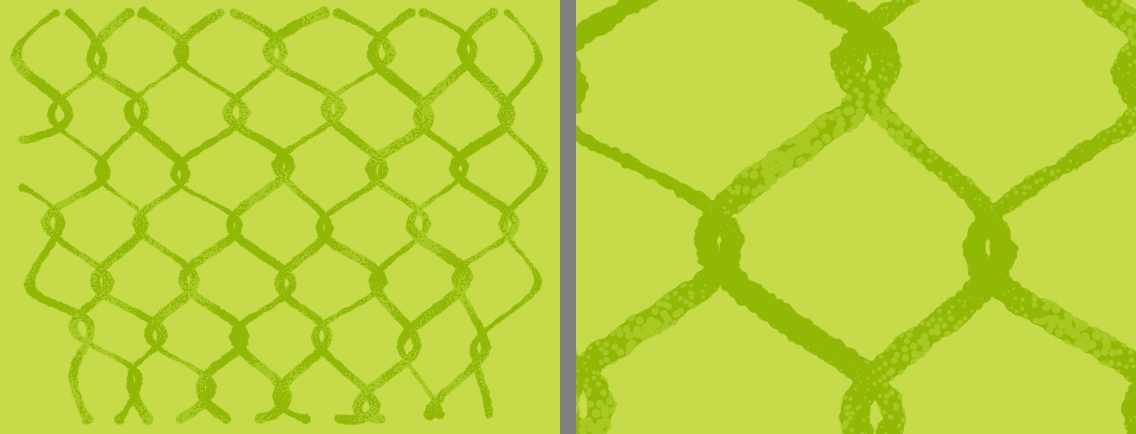
Left, the full canvas; right, a detail of the centre.
This pattern is drawn by a Shadertoy shader. Its source:

```glsl
// Hand-inked chain-link fence: twelve hooked zigzag wires with loose ends on a lime ground.

const float TAU = 6.2831853;

vec2 hash2(vec2 p) {
    vec3 q = fract(vec3(p.xyx) * vec3(0.1031, 0.1030, 0.0973));
    q += dot(q, q.yzx + 33.33);
    return fract((q.xx + q.yz) * q.zy);
}

// Distance to the nearest scattered point, wrapping at whole cell counts
float cellular(vec2 uv, vec2 cells) {
    vec2 p = uv * cells, base = floor(p);
    float nearest = 2.0;
    for (int j = -1; j <= 1; j++)
        for (int i = -1; i <= 1; i++) {
            vec2 cell = base + vec2(i, j);
            nearest = min(nearest, length(cell + hash2(mod(cell, cells)) - p));
        }
    return nearest;
}

// Uneven lattice of knots, drawn in toward the bottom
vec2 knot(float col, float row) {
    vec2 jitter = hash2(vec2(col + 3.0, row + 11.0)) - 0.5;
    float squeeze = 1.0 - 0.19 * smoothstep(4.3, 7.0, row);
    float x = 0.648 + (col - 6.0) * 0.1005 * squeeze - 0.025 * sin(col * TAU / 12.0);
    float y = 0.1305 * row - 0.003 + max(row - 5.0, 0.0) * 0.004 * (col - 6.0);
    vec2 k = vec2(x, y) + jitter * vec2(0.028, 0.026);
    return vec2(k.x, clamp(k.y, 0.03, 0.965));
}

// Where a wire passes a knot: xy is the point, z the vertical pull of its bend
vec3 hookPoint(float wire, float col, float row, float dir) {
    float side = 2.0 * (col - wire) - 1.0;
    bool loose = row < 0.5 || row > 7.5;
    bool snapped = col < 0.5 && row == 3.0;
    float reach = mix(0.009, 0.021, hash2(vec2(col, row + 40.0)).x);
    if (col < 0.5 || col > 11.5) reach = 0.0;
    if (loose) reach = row < 0.5 ? -0.016 : -0.038;
    vec2 p = knot(col, row) + vec2(side * reach, snapped ? dir * 0.055 : 0.0);
    return vec3(p, loose || snapped ? 0.0 : dir * 0.042);
}

float hookWidth(float wire, float row) {
    return 0.008 + 0.006 * hash2(vec2(wire + 60.0, row)).y;
}

// Signed distance to a tapering strand that leaves both hooks vertically
float strand(vec2 p, vec3 a, vec3 b, float startWidth, float midWidth, float endWidth) {
    vec2 c1 = a.xy + vec2(0.0, a.z), c2 = b.xy + vec2(0.0, b.z);
    vec2 prev = a.xy;
    float d = 1.0;
    for (int i = 1; i <= 10; i++) {
        float t = float(i) / 10.0, s = 1.0 - t;
        vec2 next = s * s * s * a.xy + 3.0 * s * s * t * c1 + 3.0 * s * t * t * c2 + t * t * t * b.xy;
        vec2 e = next - prev, q = p - prev;
        float h = clamp(dot(q, e) / dot(e, e), 0.0, 1.0);
        float along = t - 0.1 + 0.1 * h;
        float width = mix(mix(startWidth, endWidth, along), midWidth, sin(along * TAU * 0.5));
        d = min(d, length(q - e * h) - width);
        prev = next;
    }
    return d;
}

float fence(vec2 p) {
    float d = 1.0;
    for (float row = 0.0; row < 8.0; row++) {
        if (abs(p.y - 0.1305 * (row + 0.5)) > 0.16) continue;
        for (float wire = 0.0; wire < 12.0; wire++) {
            if (row > 6.5 && wire > 8.5) continue;
            vec3 a = hookPoint(wire, wire + mod(wire + row + 1.0, 2.0), row, 1.0);
            vec3 b = hookPoint(wire, wire + mod(wire + row, 2.0), row + 1.0, -1.0);
            vec2 lo = min(a.xy, b.xy) - 0.03, hi = max(a.xy, b.xy) + 0.03;
            if (any(lessThan(p, lo)) || any(greaterThan(p, hi))) continue;
            float midWidth = mix(0.004, 0.0125, hash2(vec2(wire, row + 20.0)).x);
            d = min(d, strand(p, a, b, hookWidth(wire, row), midWidth, hookWidth(wire, row + 1.0)));
        }
    }
    return d;
}

void mainImage(out vec4 fragColor, in vec2 fragCoord) {
    vec2 uv = fragCoord / iResolution.xy;
    vec2 p = vec2(uv.x * 1.293, 1.0 - uv.y);
    float pixel = 1.0 / iResolution.y;

    // Ragged brush edges
    vec2 w = uv * TAU;
    float grain = cellular(uv, vec2(194.0, 150.0));
    float wobble = sin(23.0 * w.x + 17.0 * w.y + 2.0 * sin(11.0 * w.y - 7.0 * w.x))
                 + 0.6 * sin(41.0 * w.y - 37.0 * w.x + 2.0 * sin(29.0 * w.x));
    float d = fence(p) + 0.0008 * wobble + 0.003 * (grain - 0.5);

    // Dry-brush speckle gathered in patches
    float patchy = cellular(uv, vec2(12.0, 9.0));
    float limit = 0.75 - 1.1 * patchy;
    float speckle = 1.0 - smoothstep(limit - 0.1, limit + 0.1, grain);

    vec3 ink = mix(vec3(0.57, 0.72, 0.02), vec3(0.66, 0.79, 0.14), speckle);
    float cover = 1.0 - smoothstep(-pixel, pixel, d);
    fragColor = vec4(mix(vec3(0.78, 0.86, 0.29), ink, cover), 1.0);
}
```
